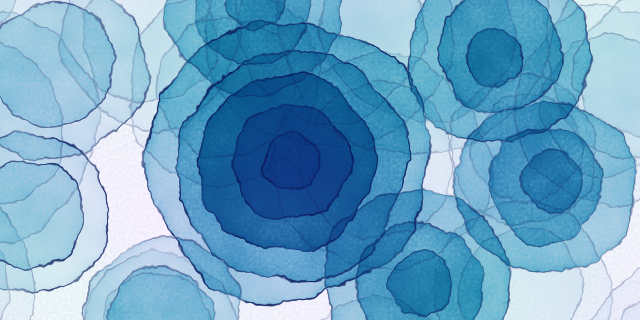
A WebGL 2 fragment shader for this pattern:

```glsl
#version 300 es
precision highp float;
// Watercolour blooms: wobbly concentric discs of blue pigment on pale paper.
// Every disc adds pigment and a dried ink rim; the summed pigment is then
// mapped through a ramp from paper white to deep blue and given paper grain.

uniform vec2 u_resolution;
out vec4 fragColor;

// Composition, in units of canvas height
const vec2  HERO_CENTER = vec2(0.90, 0.49);
const float HALO_RADIUS = 0.44;
const float HEART_RADIUS = 0.27;
const int   SATELLITES = 7;
const vec2  ORBIT = vec2(0.88, 0.48);
const float ORBIT_START = 1.63;
const float WASH_SPACING = 0.5;

// Pigment added by one disc of each kind
const float WASH_LOAD = 0.07;
const float SATELLITE_LOAD_LEFT = 0.16;
const float SATELLITE_LOAD_RIGHT = 0.37;
const float HALO_LOAD = 0.38;
const float HEART_LOAD = 0.85;

// Edges and paper
const float LINE_WIDTH = 0.0026;
const float RIM_WIDTH = 0.014;
const float RIM_GAIN = 0.45;
const float FRAY = 0.006;
const float GRAIN_SCALE = 105.0;
const float TAU = 6.2831853;

const vec3 INK = vec3(0.04, 0.10, 0.36);
const vec3 TINT_SHIFT = vec3(0.07, -0.04, 0.04);
const vec3 PIGMENT[7] = vec3[7](
    vec3(0.95, 0.96, 0.985), vec3(0.86, 0.91, 0.96), vec3(0.64, 0.80, 0.89),
    vec3(0.40, 0.69, 0.82),  vec3(0.17, 0.53, 0.71), vec3(0.05, 0.37, 0.58),
    vec3(0.02, 0.22, 0.49));

vec2 hash22(vec2 p) {
    vec3 q = fract(vec3(p.xyx) * vec3(0.1031, 0.1030, 0.0973));
    q += dot(q, q.yzx + 33.33);
    return fract((q.xx + q.yz) * q.zy);
}

float corner(vec2 cell, vec2 offset, vec2 f) {
    return dot(hash22(cell + offset) * 2.0 - 1.0, f - offset);
}

float gradientNoise(vec2 p) {
    vec2 i = floor(p), f = p - i;
    vec2 u = f * f * f * (f * (f * 6.0 - 15.0) + 10.0);
    return mix(mix(corner(i, vec2(0, 0), f), corner(i, vec2(1, 0), f), u.x),
               mix(corner(i, vec2(0, 1), f), corner(i, vec2(1, 1), f), u.x), u.y);
}

// Adds one set of nested discs to paint: x holds pigment, y holds ink
void bloom(inout vec2 paint, vec2 p, vec2 center, float radius, int rings,
           float gap, float load, float ink, float seed, float fray) {
    if (distance(p, center) > radius * 1.35) return;
    float aa = max(0.6 / u_resolution.y, 0.0015);
    for (int i = 0; i < rings; i++) {
        vec2 key = vec2(seed, float(i) * 7.0 + 3.0);
        vec2 rnd = hash22(key);
        float r = radius * (1.0 - gap * float(i) + 0.04 * (rnd.x - 0.5));
        vec2 q = p - center - (rnd - 0.5) * 0.07 * radius * float(i);
        vec2 dir = q / max(length(q), 1e-4);
        float wobble = 0.16 * r * gradientNoise(dir * 1.1 + key * 5.3)
                     + 0.022 * gradientNoise(p * 13.0 + key);
        float sd = length(q) - r + wobble + fray;

        float fill = 1.0 - smoothstep(-aa, aa, sd);
        float rim = fill * exp(min(sd, 0.0) / RIM_WIDTH);
        float line = 1.0 - smoothstep(LINE_WIDTH - aa, LINE_WIDTH + aa, abs(sd));
        float flow = clamp(0.8 + 0.9 * gradientNoise(p * 7.0 + key.yx), 0.2, 1.0);
        paint.x += load * (fill + RIM_GAIN * rim);
        paint.y = max(paint.y, line * ink * flow);
    }
}

vec3 pigmentRamp(float amount) {
    float t = 6.0 * (1.0 - exp(-max(amount, 0.0)));
    int i = clamp(int(t), 0, 5);
    return mix(PIGMENT[i], PIGMENT[i + 1], t - float(i));
}

void main() {
    vec2 p = gl_FragCoord.xy / u_resolution.y;
    float fray = FRAY * (gradientNoise(p * 62.0) + gradientNoise(p * 31.0 + 9.0));
    vec2 paint = vec2(0.03, 0.0);

    // Faint large washes on a jittered grid
    for (int j = 0; j < 3; j++)
    for (int i = 0; i < 5; i++) {
        vec2 cell = vec2(i, j);
        vec2 rnd = hash22(cell + 41.0);
        vec2 center = (cell + 0.9 * (rnd - 0.5)) * WASH_SPACING;
        float radius = mix(0.22, 0.42, hash22(cell + 87.0).x);
        bloom(paint, p, center, radius, 2, 0.28, WASH_LOAD,
              0.24, 60.0 + cell.x + 5.0 * cell.y, fray);
    }

    // Satellite blooms around the hero, heavier towards the right
    for (int k = 0; k < SATELLITES; k++) {
        float angle = ORBIT_START - TAU * float(k) / float(SATELLITES);
        vec2 dir = vec2(cos(angle), sin(angle));
        vec2 rnd = hash22(vec2(k, 23));
        vec2 center = HERO_CENTER + ORBIT * dir + 0.12 * (rnd - 0.5);
        float load = mix(SATELLITE_LOAD_LEFT, SATELLITE_LOAD_RIGHT,
                         smoothstep(-0.8, 0.4, dir.x));
        int rings = dir.x > -0.1 ? 3 : 2;
        bloom(paint, p, center, mix(0.23, 0.31, rnd.y), rings, 0.34, load,
              mix(0.45, 0.9, rnd.x), 20.0 + float(k), fray);
    }

    // Hero: translucent halo and dense heart
    bloom(paint, p, HERO_CENTER, HALO_RADIUS, 2, 0.2, HALO_LOAD, 0.85, 3.0, fray);
    bloom(paint, p, HERO_CENTER, HEART_RADIUS, 3, 0.34, HEART_LOAD, 0.9, 11.0, fray);

    // Pigment pooling, paper grain and drifting hue
    float grain = gradientNoise(p * GRAIN_SCALE);
    float pooling = gradientNoise(p * 5.0) + 0.5 * gradientNoise(p * 17.0);
    vec3 color = pigmentRamp(paint.x * (1.0 + 0.36 * grain + 0.28 * pooling));
    color += TINT_SHIFT * gradientNoise(p * 1.7 + 4.0) + 0.05 * grain;
    color = mix(color, INK, paint.y);
    fragColor = vec4(clamp(color, 0.0, 1.0), 1.0);
}
```
